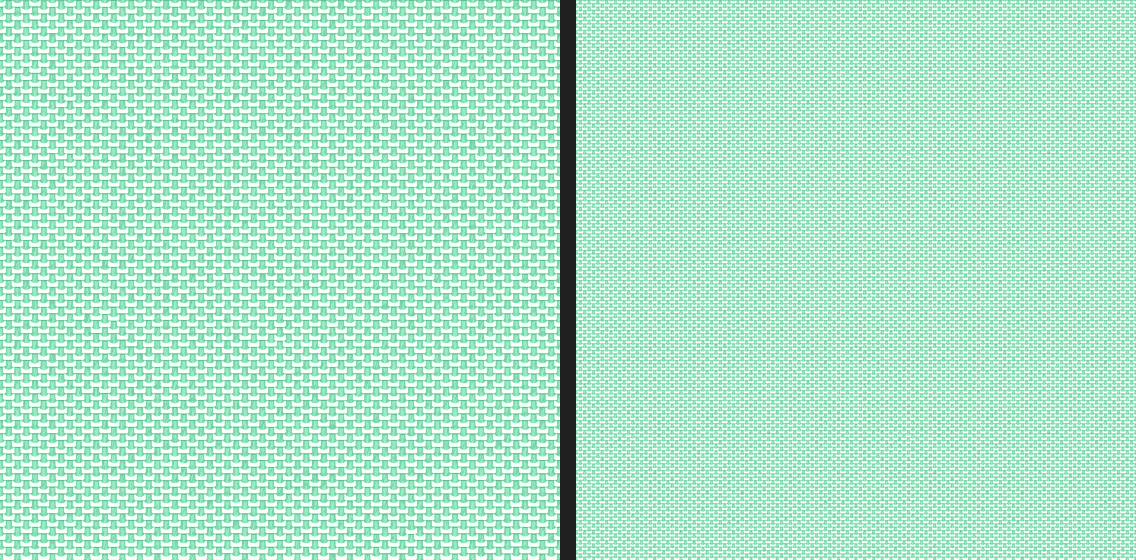
Left: one tile. Right: repeated 2 by 2.
This pattern is drawn by a WebGL 2 fragment shader. Its source:

```glsl
#version 300 es
precision highp float;
// Basket weave of mint cords: slim pale weft pads cross over tall green warp
// cords in a half-drop checkerboard. Pads are sagging boxes, flared at the
// ends so they stack into upright white lanes; wrapped noise twists the cords.

#define COLUMNS 64.0
#define ROWS 42.0
#define PAD_HALF vec2(0.675, 0.215)
#define PAD_ROUND 0.18
#define PAD_SAG 0.45
#define PAD_FLARE 0.42
#define PAD_PHASE 0.66
#define RIM_WIDTH 0.095
#define SHADOW_DROP 0.13
#define JITTER 0.04
#define LOOSENESS 0.14

uniform vec2 u_resolution;
out vec4 fragColor;

const vec3 WHITE = vec3(0.98, 1.00, 0.99);
const vec3 PALE = vec3(0.87, 1.00, 0.94);
const vec3 MINT = vec3(0.74, 0.98, 0.87);
const vec3 LIGHT_GREEN = vec3(0.60, 0.93, 0.77);
const vec3 GREEN = vec3(0.50, 0.85, 0.68);
const vec3 DEEP_GREEN = vec3(0.36, 0.72, 0.55);

float hash(vec2 p) {
    vec3 q = fract(vec3(p.xyx) * 0.1031);
    q += dot(q, q.yzx + 33.33);
    return fract((q.x + q.y) * q.z);
}

// Value noise that wraps after a whole number of cells.
float wrapNoise(vec2 p, vec2 period) {
    vec2 i = floor(p);
    vec2 f = fract(p);
    f = f * f * (3.0 - 2.0 * f);
    vec2 a = mod(i, period);
    vec2 b = mod(i + 1.0, period);
    return mix(mix(hash(a), hash(vec2(b.x, a.y)), f.x),
               mix(hash(vec2(a.x, b.y)), hash(b), f.x), f.y);
}

float roundedBox(vec2 p, vec2 halfSize, float radius) {
    vec2 q = abs(p) - halfSize + radius;
    return length(max(q, 0.0)) + min(max(q.x, q.y), 0.0) - radius;
}

// Distance to one pad: ends curl upward and grow taller than the middle.
float padDistance(vec2 p, vec2 halfSize) {
    float bend = min(p.x * p.x, 0.45);
    p.y -= PAD_SAG * (bend - 0.1);
    halfSize.y += PAD_FLARE * bend;
    return roundedBox(p, halfSize, PAD_ROUND);
}

void main() {
    vec2 grid = gl_FragCoord.xy / u_resolution * vec2(COLUMNS, ROWS);
    float rowHeight = COLUMNS / ROWS;
    float edge = 0.5 * COLUMNS / min(u_resolution.x, u_resolution.y);
    float column = floor(grid.x + 0.5);

    // Nearest pad, and the nearest one casting shade from above
    float pad = 9.0;
    float shade = 9.0;
    for (int i = -1; i <= 1; i++) {
        float c = column + float(i);
        float phase = fract(PAD_PHASE + 0.5 * mod(c, 2.0));
        float nearestRow = floor(grid.y - phase + 0.5);
        for (int j = -1; j <= 1; j++) {
            float r = nearestRow + float(j);
            vec2 id = mod(vec2(c, r), vec2(COLUMNS, ROWS));
            vec2 jitter = vec2(hash(id + 11.0), hash(id + 71.0)) - 0.5;
            vec2 patches = vec2(16.0, 21.0);
            float patchNoise = wrapNoise(id / vec2(COLUMNS, ROWS) * patches, patches);
            float loose = smoothstep(0.78, 0.96, patchNoise);
            vec2 p = (grid - vec2(c, r + phase)) * vec2(1.0, rowHeight);
            p += jitter * JITTER;
            p.y += loose * LOOSENESS * (hash(id + 37.0) - 0.5);
            pad = min(pad, padDistance(p, PAD_HALF));
            shade = min(shade, padDistance(p + vec2(0.0, SHADOW_DROP), PAD_HALF));
        }
    }

    // Twisted warp cord, lighter along its rounded middle
    float across = grid.x - column;
    vec2 twist = vec2(across * 7.0 - grid.y * 3.0, grid.y * 3.0);
    twist.x += 17.0 * mod(column, COLUMNS);
    float fibre = wrapNoise(twist, vec2(3.0) * ROWS);
    float body = 1.0 - smoothstep(0.05, 0.34, abs(across));
    vec3 color = mix(GREEN, LIGHT_GREEN, smoothstep(0.4, 0.85, 0.4 * fibre + 0.6 * body));
    color = mix(color, DEEP_GREEN, 0.3 * smoothstep(0.6, 0.95, 1.0 - fibre));
    color = mix(color, DEEP_GREEN, 0.9 * (1.0 - smoothstep(-0.05, 0.05, shade)));

    // Seams between stacked pads are paler than the cords
    float lane = smoothstep(0.36, 0.46, abs(across));
    color = mix(color, LIGHT_GREEN, 0.6 * lane);

    // Pale pad with a mint rim
    vec3 padColor = mix(MINT, PALE, smoothstep(0.0, 0.6 * RIM_WIDTH, -pad));
    padColor = mix(padColor, WHITE, smoothstep(0.4 * RIM_WIDTH, RIM_WIDTH, -pad));
    color = mix(color, padColor, 1.0 - smoothstep(-edge, edge, pad));

    fragColor = vec4(color, 1.0);
}
```
